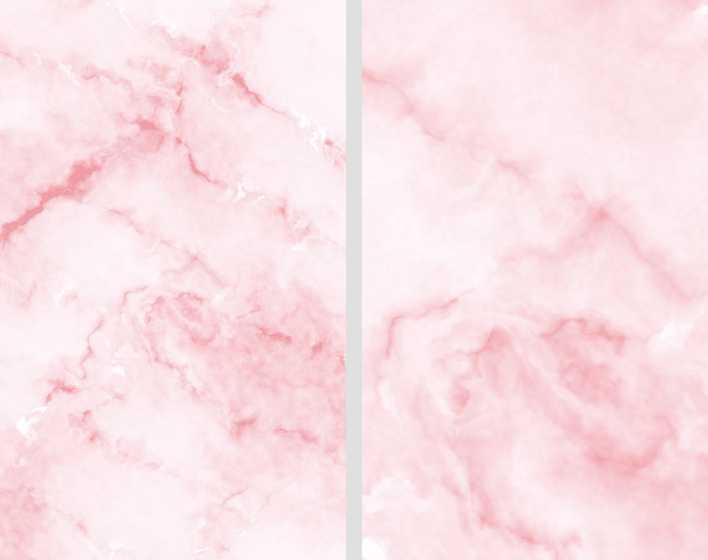
Left, the full canvas; right, a detail of the centre.
A WebGL 1 fragment shader for this texture:

```glsl
precision highp float;
// Pale pink marble: stretched clouds and wisps crossed by two families of veins.
// Each vein is a hashed line in a noise-warped domain, with a broken hairline,
// a mottled band, a one-sided halo and white crystal flecks.

#define VEINS 20
#define FALL_ANGLE -0.42
#define RISE_ANGLE 0.85
#define WARP 0.18
#define CLOUD 0.31
#define WISP 0.20
#define HALO 0.19
#define BAND 0.62
#define CORE 0.26
#define GRAIN 0.10
#define LIGHT vec3(0.995, 0.965, 0.980)
#define DEEP vec3(0.940, 0.620, 0.650)

uniform vec2 u_resolution;

float hash(vec2 p) {
  vec3 q = fract(p.xyx * 0.1031);
  q += dot(q, q.yzx + 33.33);
  return fract((q.x + q.y) * q.z);
}

float noise(vec2 p) {
  vec2 cell = floor(p);
  vec2 f = fract(p);
  f = f * f * (3.0 - 2.0 * f);
  float low = mix(hash(cell), hash(cell + vec2(1.0, 0.0)), f.x);
  float high = mix(hash(cell + vec2(0.0, 1.0)), hash(cell + 1.0), f.x);
  return mix(low, high, f.y);
}

float fbm(vec2 p) {
  float sum = 0.0;
  float amp = 0.5;
  for (int i = 0; i < 5; i++) {
    sum += amp * noise(p);
    p = mat2(1.6, 1.2, -1.2, 1.6) * p + 7.3;
    amp *= 0.5;
  }
  return sum / 0.97;
}

// Two independent noise fields centred on zero
vec2 fbmOffset(vec2 p) {
  return vec2(fbm(p + 2.0), fbm(p + 31.0)) - 0.5;
}

// Coordinates along and across a direction
vec2 alongAcross(vec2 p, float angle) {
  vec2 dir = vec2(cos(angle), sin(angle));
  return vec2(dot(p, dir), dot(p, vec2(-dir.y, dir.x)));
}

// Returns pink depth in x and crystal whiteness in y
vec2 vein(vec2 p, float id, float angle, float mottle) {
  float halfLength = mix(0.16, 0.38, hash(vec2(id, 3.0)));
  float strength = mix(0.35, 1.0, hash(vec2(id, 5.0)));
  vec2 r = alongAcross(p, angle);
  float taper = smoothstep(1.0, 0.3, abs(r.x) / halfLength);
  float dist = abs(r.y);

  float broken = smoothstep(0.25, 0.7, noise(vec2(r.x * 19.0, id * 9.7)));
  float width = mix(0.005, 0.021, noise(vec2(r.x * 11.0, id * 5.3 + 40.0)));
  float side = hash(vec2(id, 11.0)) < 0.5 ? -1.0 : 1.0;
  float reach = r.y * side > 0.0 ? 0.055 : 0.014;

  float halo = HALO * exp(-dist / reach);
  float band = BAND * exp(-dist / width) * broken * mottle;
  float core = CORE * exp(-dist / 0.002) * broken * min(mottle + 0.3, 1.0);
  float crystal = exp(-dist * dist / 0.0003) * (1.0 - 0.8 * broken);
  return taper * strength * vec2(halo + band + core, crystal);
}

void main() {
  vec2 p = gl_FragCoord.xy / u_resolution.y;
  float aspect = u_resolution.x / u_resolution.y;

  // Broad and fine domain warp shared by clouds and veins
  vec2 shift = fbmOffset(p * 4.0) + 0.32 * fbmOffset(p * 28.0);
  vec2 warped = p + WARP * shift;

  // Broad clouds, then ridged wisps along the falling direction
  vec2 flow = alongAcross(warped, FALL_ANGLE);
  float cloud = smoothstep(0.33, 0.72, fbm(flow * vec2(2.8, 5.2) + 12.0));
  float ridge = 1.0 - abs(2.0 * fbm(flow * vec2(5.0, 13.0) + 50.0) - 1.0);
  float tone = CLOUD * cloud + WISP * pow(ridge, 9.0) * (0.2 + 0.8 * cloud);

  // Veins alternate between falling and rising directions
  float mottle = 1.6 * smoothstep(0.28, 0.72, fbm(warped * 42.0));
  float whiteness = 0.0;
  for (int i = 0; i < VEINS; i++) {
    float id = float(i) + 1.0;
    float rising = mod(id, 2.0);
    float angle = mix(FALL_ANGLE, RISE_ANGLE, rising);
    angle += 0.4 * (hash(vec2(id, 7.0)) - 0.5);
    vec2 centre = vec2(aspect * fract(id * 0.618), (id - 0.5) / float(VEINS));
    vec2 bent = mix(p, warped, mix(0.6, 1.1, rising));
    vec2 mark = vein(bent - centre, id, angle, mottle);
    tone += mark.x;
    whiteness = max(whiteness, mark.y);
  }

  // Mottled stone, white crystal flecks and fine grain
  float speckle = fbm(p * 75.0 + 8.0);
  tone *= mix(0.55, 1.45, speckle);
  tone -= 0.4 * whiteness * smoothstep(0.52, 0.68, fbm(warped * 60.0 + 8.0));
  tone += GRAIN * (noise(p * 330.0) - 0.5) * (0.5 + tone);

  vec3 colour = mix(LIGHT, DEEP, clamp(tone, -0.08, 1.0));
  gl_FragColor = vec4(clamp(colour, 0.0, 1.0), 1.0);
}
```
